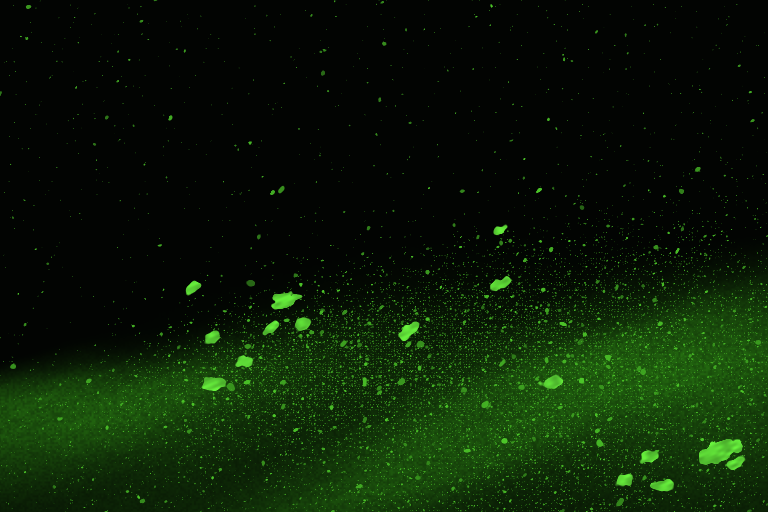
Reproduce this background procedurally as a WebGL 2 fragment shader.

```glsl
#version 300 es
precision highp float;

uniform vec2 u_resolution;
out vec4 outColor;

float hash(vec2 p) {
    return fract(sin(dot(p, vec2(127.1, 311.7))) * 43758.5453);
}

float noise(vec2 p) {
    vec2 i = floor(p), f = fract(p);
    f = f * f * (3.0 - 2.0 * f);
    return mix(mix(hash(i), hash(i + vec2(1, 0)), f.x),
               mix(hash(i + vec2(0, 1)), hash(i + vec2(1, 1)), f.x), f.y);
}

float fbm(vec2 p) {
    float sum = 0.0, amp = 0.5;
    for (int i = 0; i < 4; i++) {
        sum += amp * noise(p);
        p = p * 2.03 + 17.0;
        amp *= 0.5;
    }
    return sum;
}

// Coordinates turned clockwise, so that shapes tilt upward to the right
vec2 tilt(vec2 p, float a) {
    return vec2(cos(a) * p.x + sin(a) * p.y, cos(a) * p.y - sin(a) * p.x);
}

float glow(vec2 p, vec2 center, vec2 radii, float angle) {
    vec2 q = tilt(p - center, angle) / radii;
    return exp(-dot(q, q));
}

// Green haze with a soft, rising upper edge
float haze(vec2 p) {
    float wisps = fbm(tilt(p, 0.38) * vec2(3.0, 11.0));
    float edge = 0.265 + 0.115 * p.x + 0.05 * (wisps - 0.5);
    float soft = 0.05 + 0.055 * p.x;
    float body = smoothstep(-soft, soft, edge - p.y);
    float light = 0.09
        + 0.25 * glow(p, vec2(0.12, 0.20), vec2(0.42, 0.12), 0.15)
        + 0.22 * glow(p, vec2(0.95, 0.17), vec2(0.50, 0.09), 0.45)
        + 0.19 * glow(p, vec2(1.45, 0.30), vec2(0.32, 0.20), 0.30);
    return body * light * (0.7 + 0.6 * wisps)
        + 0.05 * glow(p, vec2(0.70, 0.35), vec2(0.35, 0.09), 0.2);
}

// Share of grid cells that hold a speck
float dustDensity(vec2 p) {
    float cloud = 0.62 * glow(p, vec2(0.70, 0.34), vec2(0.37, 0.12), 0.22)
        + 0.38 * glow(p, vec2(1.14, 0.27), vec2(0.40, 0.22), 0.35)
        + 0.10 * glow(p, vec2(1.20, 0.50), vec2(0.35, 0.12), 0.25);
    float floorDust = 0.10 * smoothstep(0.06, -0.06, p.y - 0.30 - 0.13 * p.x);
    return cloud + floorDust * (0.4 + 0.5 * p.x);
}

// One jittered speck per cell, drawn as a small tilted oval
float specks(vec2 p, float cells, float amount, float pixel) {
    vec2 id = floor(p * cells);
    vec2 key = id + cells;
    vec2 jitter = vec2(hash(key + 3.1), hash(key + 7.7)) - 0.5;
    vec2 center = (id + 0.5 + 0.5 * jitter) / cells;
    float present = step(hash(key), amount * dustDensity(center));
    float radius = mix(0.08, 0.25, pow(hash(key + 11.3), 2.0)) / cells;
    vec2 q = tilt(p - center, 2.0 * hash(key + 5.9) - 0.5);
    q.y *= 1.0 + 0.8 * hash(key + 9.2);
    float d = length(q) - radius * (0.6 + 0.8 * noise(p * cells * 5.0));
    return present * clamp(0.5 - d / pixel, 0.0, 1.0) * mix(0.45, 1.0, hash(key + 2.4));
}

// Large ragged flakes: center and half length
const vec3 FLAKES[16] = vec3[16](
    vec3(1.410, 0.121, 0.052), vec3(1.440, 0.097, 0.021),
    vec3(1.293, 0.051, 0.025), vec3(1.266, 0.109, 0.022),
    vec3(1.220, 0.062, 0.024), vec3(1.078, 0.254, 0.024),
    vec3(0.982, 0.447, 0.022), vec3(0.977, 0.551, 0.013),
    vec3(0.800, 0.355, 0.024), vec3(0.590, 0.367, 0.021),
    vec3(0.555, 0.414, 0.030), vec3(0.531, 0.359, 0.022),
    vec3(0.418, 0.252, 0.028), vec3(0.375, 0.437, 0.018),
    vec3(0.412, 0.340, 0.020), vec3(0.479, 0.295, 0.019));

float flakes(vec2 p, float pixel) {
    float cover = 0.0;
    for (int i = 0; i < 16; i++) {
        vec3 flake = FLAKES[i];
        vec2 q = tilt(p - flake.xy, 0.1 + 0.6 * hash(flake.xy));
        q.y *= 1.3 + 25.0 * flake.z;
        float ragged = 0.55 + 0.7 * noise(p * 95.0);
        float d = (length(q) - flake.z * ragged) * 0.6;
        cover = max(cover, clamp(0.5 - d / pixel, 0.0, 1.0));
    }
    return cover;
}

void main() {
    vec2 p = gl_FragCoord.xy / u_resolution.y;
    float pixel = 1.0 / u_resolution.y;

    // Haze with fine grain
    float grain = 0.82 + 0.36 * noise(p * 260.0);
    vec3 color = vec3(0.006, 0.014, 0.006) + vec3(0.33, 1.0, 0.14) * haze(p) * grain;

    // Dust from coarse chips to fine powder
    float dust = 0.0, cells = 26.0;
    for (int i = 0; i < 5; i++) {
        float amount = 0.35 + 0.2 * float(i);
        dust = max(dust, specks(tilt(p, 0.3 * float(i)), cells, 0.0, pixel));
        dust = max(dust, specks(p + 0.013 * float(i), cells, amount, pixel));
        cells *= 1.65;
    }
    color = mix(color, vec3(0.30, 0.78, 0.16), dust);

    // Flakes with mottled faces
    float face = 0.8 + 0.35 * noise(tilt(p, 0.4) * vec2(70.0, 160.0));
    color = mix(color, vec3(0.36, 0.84, 0.21) * face, flakes(p, pixel));

    outColor = vec4(color, 1.0);
}
```
